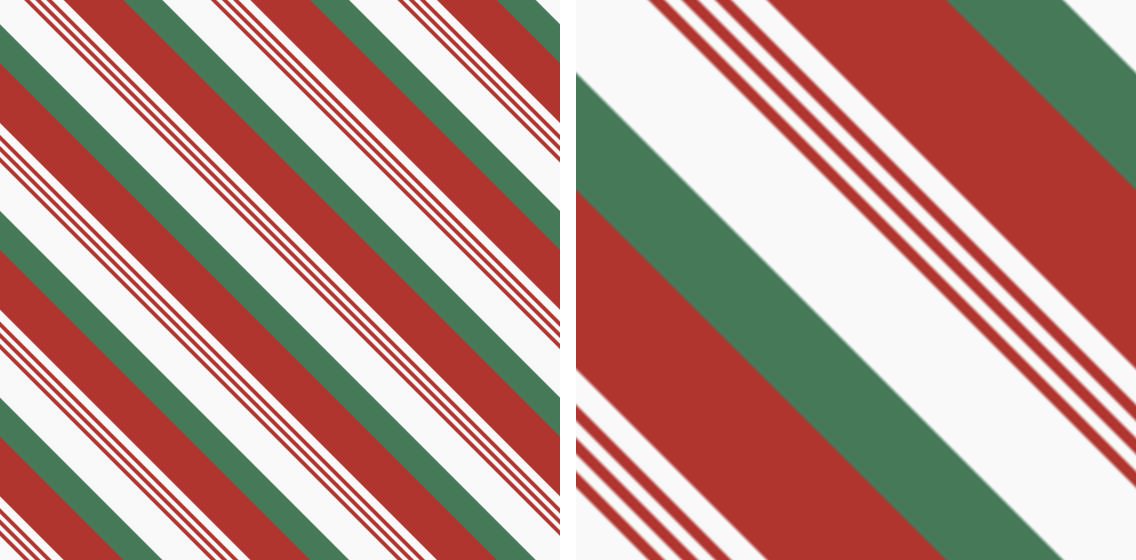
Left, the full canvas; right, a detail of the centre.
Give the GLSL for this pattern, as a WebGL 1 fragment shader.

```glsl
precision highp float;
// Diagonal candy stripes: a wide red band edged in green, with three red
// pinstripes on the white gap. One phase runs along x + y and wraps a whole
// number of times across the canvas, so every edge tiles.

uniform vec2 u_resolution;

const float REPEATS = 3.0;                 // stripe sets across and down
const vec3 WHITE = vec3(0.975, 0.975, 0.978);
const vec3 RED   = vec3(0.685, 0.208, 0.182);
const vec3 GREEN = vec3(0.274, 0.474, 0.345);

// Positions and widths are fractions of one repeat.
const float RED_START   = 0.341;
const float GREEN_START = 0.661;
const float GREEN_END   = 0.870;
const float PIN_FIRST   = 0.144;           // centre of the first pinstripe
const float PIN_STEP    = 0.0595;
const float PIN_WIDTH   = 0.029;
const float SOFTNESS    = 0.0065;          // half width of an edge

// Coverage of a wrapped band from its centre and full width.
float band(float phase, float center, float width, float soft) {
  float edge = abs(fract(phase - center + 0.5) - 0.5) - 0.5 * width;
  return 1.0 - smoothstep(-soft, soft, edge);
}

// Coverage of a wrapped band from its two ends.
float span(float phase, float start, float end, float soft) {
  return band(phase, 0.5 * (start + end), end - start, soft);
}

void main() {
  vec2 uv = gl_FragCoord.xy / u_resolution;
  float phase = fract(REPEATS * (uv.x + uv.y));
  float pixel = REPEATS / min(u_resolution.x, u_resolution.y);
  float soft = max(SOFTNESS, pixel);

  // Pinstripes
  float red = 0.0;
  for (int i = 0; i < 3; i++) {
    red = max(red, band(phase, PIN_FIRST + float(i) * PIN_STEP, PIN_WIDTH, soft));
  }

  // Wide red runs under the green so no white shows at their seam
  float greenMiddle = 0.5 * (GREEN_START + GREEN_END);
  red = max(red, span(phase, RED_START, greenMiddle, soft));
  float green = span(phase, GREEN_START, GREEN_END, soft);

  vec3 color = mix(mix(WHITE, RED, red), GREEN, green);
  gl_FragColor = vec4(color, 1.0);
}
```
